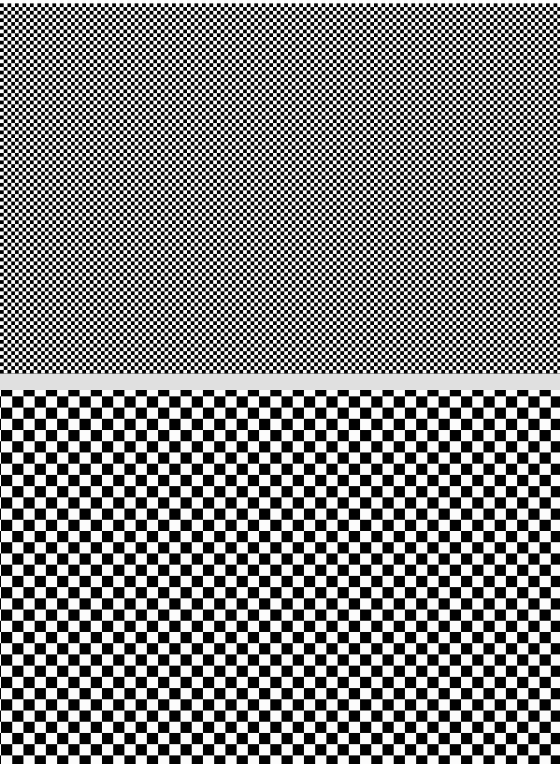
Top, the full canvas; bottom, a detail of the centre.
Give the GLSL for this pattern, as a Shadertoy shader.

```glsl
// Fine black and white checkerboard below a thin white strip along the top edge.

const float CELLS_PER_HEIGHT = 100.0;  // cell rows in one canvas height
const float STRIP_CELLS = 0.9;         // height of the plain top strip, in cells
const vec3 LIGHT = vec3(0.99);
const vec3 DARK = vec3(0.005);

// Integral of a square wave that is +1 on even cells and -1 on odd cells
vec2 squareWaveIntegral(vec2 p) {
    return 1.0 - abs(mod(p, 2.0) - 1.0);
}

// Exact share of a square footprint covered by dark cells
float darkCoverage(vec2 center, float footprint) {
    vec2 low = center - 0.5 * footprint;
    vec2 high = center + 0.5 * footprint;

    // Nothing is dark above the first row
    low.y = max(low.y, 0.0);
    high.y = max(high.y, 0.0);

    vec2 wave = (squareWaveIntegral(high) - squareWaveIntegral(low)) / footprint;
    float boardShare = (high.y - low.y) / footprint;
    return 0.5 * (boardShare + wave.x * wave.y);
}

void mainImage(out vec4 fragColor, in vec2 fragCoord) {
    // Cell units, counted from the left edge and down from the strip
    float cellsPerPixel = CELLS_PER_HEIGHT / iResolution.y;
    vec2 cell = vec2(fragCoord.x, iResolution.y - fragCoord.y) * cellsPerPixel;
    cell.y -= STRIP_CELLS;

    fragColor = vec4(mix(LIGHT, DARK, darkCoverage(cell, cellsPerPixel)), 1.0);
}
```
